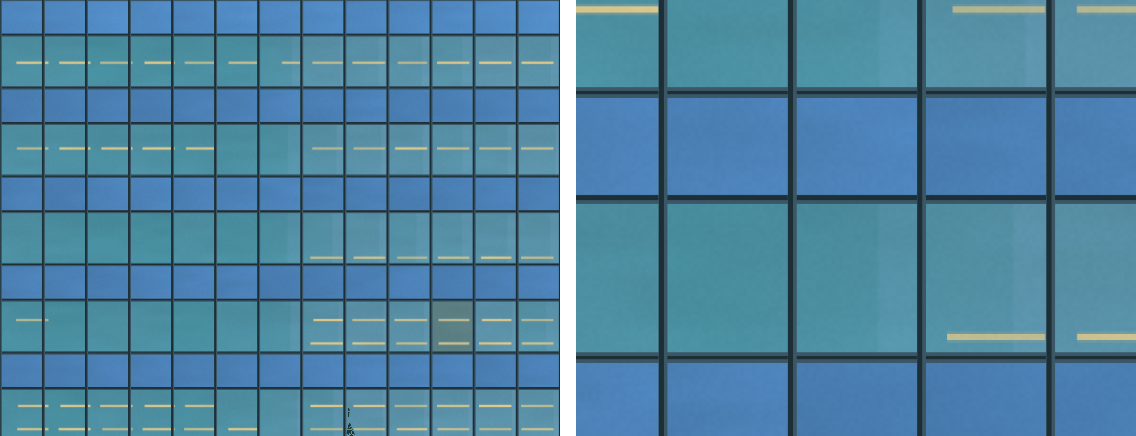
Left, the full canvas; right, a detail of the centre.
Write a WebGL 1 fragment shader that draws this pattern.

```glsl
precision highp float;

uniform vec2 u_resolution;

// Lengths are measured in column widths, y runs downward
const float COLUMNS = 13.0;
const float STOREY = 2.051;
const float SPANDREL = 0.82;
const vec3 TEAL = vec3(0.29, 0.555, 0.625);
const vec3 PALE_TEAL = vec3(0.35, 0.565, 0.655);
const vec3 BLUE = vec3(0.295, 0.505, 0.715);
const vec3 FRAME_CORE = vec3(0.11, 0.18, 0.21);
const vec3 FRAME_EDGE = vec3(0.23, 0.34, 0.40);
const vec3 LAMP = vec3(0.87, 0.79, 0.55);
const vec3 GLOW = vec3(0.50, 0.62, 0.60);

float hash(vec2 p) {
  vec3 q = fract(p.xyx * 0.1031);
  q += dot(q, q.yzx + 33.33);
  return fract((q.x + q.y) * q.z);
}

float noise(vec2 p) {
  vec2 i = floor(p);
  vec2 f = fract(p);
  f = f * f * (3.0 - 2.0 * f);
  float top = mix(hash(i), hash(i + vec2(1.0, 0.0)), f.x);
  float bottom = mix(hash(i + vec2(0.0, 1.0)), hash(i + vec2(1.0)), f.x);
  return mix(top, bottom, f.y);
}

float band(float d, float halfWidth, float aa) {
  return 1.0 - smoothstep(halfWidth - 0.5 * aa, halfWidth + 0.5 * aa, abs(d));
}

// Ceiling lamps sit on a slightly tighter grid than the panes
vec2 lamps(vec2 p, float y, float row, float seed, float litLeft, float aa) {
  float s = (p.x - 0.364) / 0.977;
  float i = floor(s);
  float x = (s - i) * 0.977;
  float h = hash(vec2(i + 3.0, row * 7.0 + seed));
  float lit = (i < litLeft || i > 6.5) && i > -0.5 ? 1.0 : 0.0;
  float start = i == 6.0 ? 0.32 : 0.09 * h * h;
  float strip = band(x - 0.5 * (start + 0.76), 0.5 * (0.76 - start), aa * 2.0);
  float power = lit * strip * mix(0.6, 1.0, hash(vec2(i + 9.0, row + seed)));
  float core = band(p.y - y, 0.024, aa);
  float halo = band(p.y - y, 0.044, aa * 1.6);
  return power * vec2(core, halo);
}

vec3 addLamps(vec3 color, vec2 light) {
  color = mix(color, GLOW, light.y * 0.7);
  return mix(color, LAMP, light.x);
}

vec3 visionGlass(vec2 p, vec2 cell, vec2 local) {
  float h = hash(cell + 11.0);
  float paleness = smoothstep(5.0, 8.5, p.x) * 0.85 + (h - 0.5) * 0.45;
  vec3 color = mix(TEAL, PALE_TEAL, paleness);
  // Faint upright blind reflection at one side of a pane
  float blind = smoothstep(0.0, 0.04, local.x - 0.65 - 0.25 * h);
  color += vec3(0.025, 0.015, 0.025) * blind * step(6.0, cell.x);
  color *= 0.98 + 0.05 * smoothstep(0.8, 2.0, local.y);
  // One room with a warm interior
  float warm = cell == vec2(10.0, 3.0) ? 1.0 : 0.0;
  return mix(color, vec3(0.36, 0.48, 0.48), warm * 0.8);
}

vec3 spandrelGlass(vec2 cell, vec2 local) {
  vec3 color = BLUE * (0.97 + 0.05 * hash(cell + 37.0));
  color *= 1.0 + 0.07 * (1.0 - smoothstep(0.0, 1.0, cell.y));
  return color * (0.975 + 0.05 * local.x);
}

vec3 addFrame(vec3 color, float d, float aa) {
  color = mix(color, FRAME_EDGE, band(d - 0.006, 0.035, aa));
  return mix(color, FRAME_CORE, band(d + 0.006, 0.019, aa));
}

float climber(vec2 p, vec2 root) {
  float height = root.y - p.y;
  float sway = 0.05 * (noise(vec2(height * 9.0, 2.0)) - 0.5);
  float width = 0.02 + 0.09 * (1.0 - smoothstep(0.0, 0.3, height));
  float body = 1.0 - smoothstep(width * 0.7, width, abs(p.x - root.x + 0.1 * height + sway));
  return body * smoothstep(0.42, 0.52, noise(p * 38.0)) * step(height, 0.62);
}

void main() {
  float aa = COLUMNS / u_resolution.x;
  vec2 p = vec2(gl_FragCoord.x, u_resolution.y - gl_FragCoord.y) * aa;
  float storey = (p.y + 0.012) / STOREY;
  vec2 cell = vec2(floor(p.x), floor(storey));
  vec2 local = vec2(fract(p.x), fract(storey) * STOREY);
  float row = cell.y;

  // Glass and lamps
  vec3 color = spandrelGlass(cell, local);
  if (local.y > SPANDREL) {
    color = visionGlass(p, cell, local);
    float upperLeft = row < 0.5 ? 7.0 : row < 1.5 ? 5.0 : row < 3.5 ? 1.0 : 5.0;
    float lowerLeft = row < 3.5 ? 0.0 : 6.0;
    vec2 upper = lamps(p, 1.455 + 1.992 * row, row, 0.0, upperLeft, aa);
    vec2 lower = lamps(p, 1.997 + 1.992 * row, row, 40.0, lowerLeft, aa);
    color = addLamps(color, row == 2.0 ? vec2(0.0) : upper);
    color = addLamps(color, lower * step(1.5, row));
  }

  // Soft streaks and fine grain on the glass
  color *= 0.98 + 0.04 * noise(p * vec2(1.6, 5.0));
  color += 0.014 * (noise(p * 34.0) - 0.5);

  // Mullions and transoms
  float transom = min(local.y, STOREY - local.y);
  color = addFrame(color, transom, aa);
  color = addFrame(color, local.y - SPANDREL, aa);
  color = addFrame(color, fract(p.x + 0.5) - 0.5, aa);

  color = mix(color, vec3(0.12, 0.22, 0.20), climber(p, vec2(8.16, 10.1)));
  gl_FragColor = vec4(color, 1.0);
}
```
